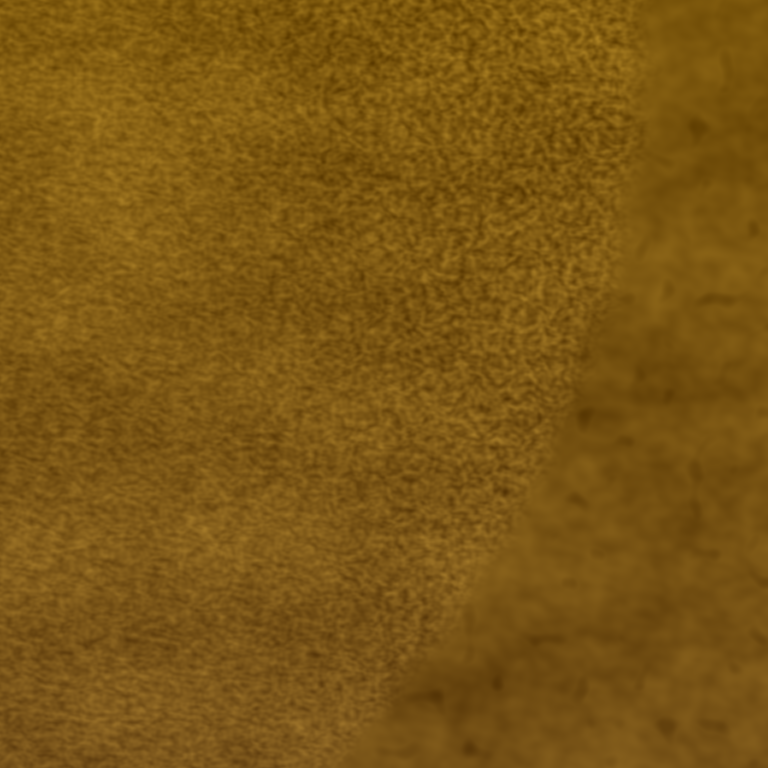
This texture is drawn by a WebGL 2 fragment shader. Its source:

```glsl
#version 300 es
precision highp float;
// Golden brown suede: a sharp, grainy nap on the left meets a soft, out of
// focus fold on the right along a curved edge. Layers of gradient noise give
// the nap, the cloudy wear and the blurred fold.
uniform vec2 u_resolution;
out vec4 fragColor;

// Unit gradient from an integer hash of the lattice cell
vec2 gradient(ivec2 cell) {
  uvec2 q = uvec2(cell + 4096) * uvec2(1597334673u, 3812015801u);
  uint h = (q.x ^ q.y) * 1597334673u;
  h = (h ^ (h >> 15u)) * 2246822519u;
  h ^= h >> 13u;
  float angle = float(h & 65535u) / 65536.0 * 6.28319;
  return vec2(cos(angle), sin(angle));
}

float gradientNoise(vec2 p) {
  ivec2 i = ivec2(floor(p));
  vec2 f = fract(p);
  vec2 w = f * f * f * (f * (f * 6.0 - 15.0) + 10.0);
  float a = dot(gradient(i), f);
  float b = dot(gradient(i + ivec2(1, 0)), f - vec2(1, 0));
  float c = dot(gradient(i + ivec2(0, 1)), f - vec2(0, 1));
  float d = dot(gradient(i + ivec2(1, 1)), f - vec2(1, 1));
  return mix(mix(a, b, w.x), mix(c, d, w.x), w.y);
}

float fbm(vec2 p) {
  float sum = 0.0, amplitude = 1.0;
  for (int k = 0; k < 4; k++) {
    sum += amplitude * gradientNoise(p);
    p = mat2(1.6, 1.2, -1.2, 1.6) * p + 17.3;
    amplitude *= 0.55;
  }
  return sum;
}

void main() {
  vec2 uv = gl_FragCoord.xy / u_resolution;

  // Curved edge between the sharp nap and the blurred fold
  float edge = 0.84 - 0.40 * pow(1.0 - uv.y, 2.2);
  edge += 0.02 * gradientNoise(uv * 14.0);
  float fold = smoothstep(-0.035, 0.025, uv.x - edge);

  // Nap: flat tilted ridges at the left turn to round grains at the right
  vec2 p = uv + 0.004 * vec2(gradientNoise(uv * 30.0), gradientNoise(uv * 30.0 + 50.0));
  vec2 tilted = mat2(0.98, 0.2, -0.2, 0.98) * p;
  float ridges = gradientNoise(tilted * vec2(58.0, 125.0));
  float grains = gradientNoise(tilted * vec2(88.0, 100.0) + 31.0);
  float roundness = smoothstep(0.05, 0.75, uv.x + 0.25 * (uv.y - 0.5));
  float nap = mix(ridges, grains, 0.2 + 0.7 * roundness);
  nap += 0.5 * gradientNoise(p * vec2(130.0, 165.0) + 73.0);
  nap += 0.35 * gradientNoise(p * 46.0 + 11.0);
  nap *= mix(0.13, 0.18, roundness);

  // Fold: faint smooth blotches with a few darker specks
  float blur = 0.045 * gradientNoise(uv * vec2(24.0, 30.0) + 5.0);
  blur += 0.04 * gradientNoise(tilted * vec2(48.0, 60.0) + 9.0);
  blur -= 0.07 * smoothstep(0.25, 0.6, gradientNoise(uv * 27.0 + 90.0));

  // Cloudy wear, with a broad dark patch right of the centre
  float wear = 0.075 * fbm(uv * vec2(4.5, 6.0) + 3.7);
  vec2 toPatch = (uv - vec2(0.53, 0.53)) / vec2(0.2, 0.16);
  wear -= 0.025 * exp(-dot(toPatch, toPatch));
  wear += 0.035 * smoothstep(0.6, 0.0, distance(uv, vec2(0.05, 1.0)));

  // Browner at the bottom, yellower at the top, darker in the fold
  vec3 color = mix(vec3(0.485, 0.338, 0.108), vec3(0.498, 0.352, 0.052), uv.y);
  color = mix(color, color * vec3(0.955, 0.945, 0.80), fold);
  float shade = wear + mix(nap, blur, fold);
  color += shade * vec3(1.0, 0.88, 0.45);
  fragColor = vec4(clamp(color, 0.0, 1.0), 1.0);
}
```
